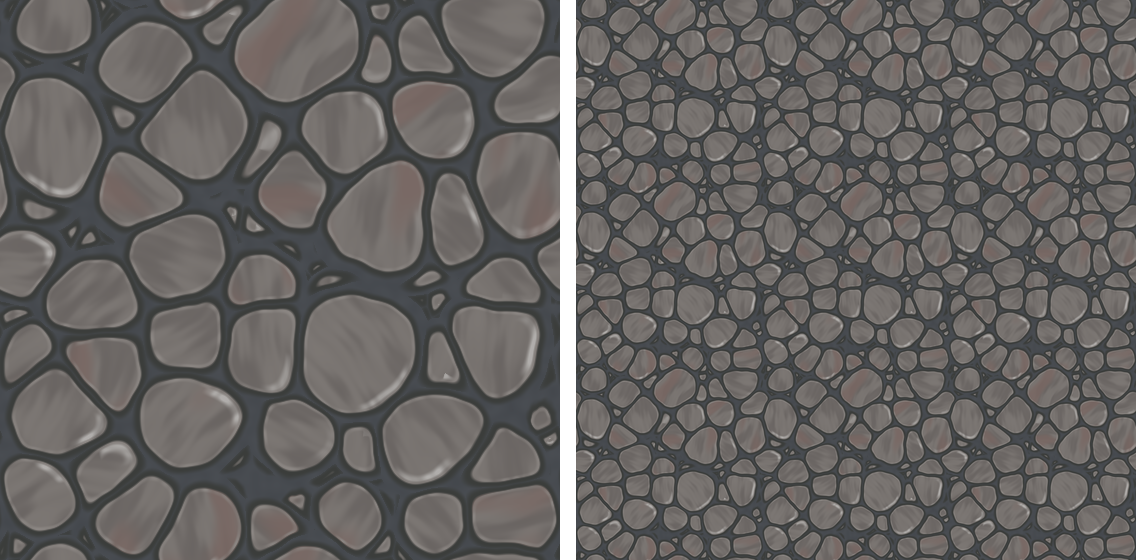
Left: one tile. Right: repeated 3 by 3.
Write a WebGL 2 fragment shader that draws this texture.

```glsl
#version 300 es
precision highp float;
// Painted cobblestones and pebbles set in dark slate mortar, tiling on all sides.
// Two wrapped jittered grids of weighted sites form a power diagram; each cell is
// rounded, capped by an ellipse, then shaded with brushed tones and rim lights.

uniform vec2 u_resolution;
out vec4 fragColor;

const vec3 STONE_LIGHT = vec3(0.475, 0.455, 0.442);
const vec3 STONE_SHADE = vec3(0.425, 0.405, 0.395);
const vec3 STONE_BLUSH = vec3(0.475, 0.400, 0.382);
const vec3 RIM = vec3(0.545, 0.525, 0.512);
const vec3 GLINT = vec3(0.69, 0.68, 0.67);
const vec3 OUTLINE = vec3(0.232, 0.240, 0.232);
const vec3 MORTAR = vec3(0.278, 0.292, 0.312);
const float HALF_GAP = 0.009;

// A grid of sites: cells per side, smallest and largest radius, hash seed.
struct Layer { float count; float minRadius; float maxRadius; float seed; };
struct Stone { vec2 toCenter; float radius; vec2 random; float seed; };

const Layer COBBLES = Layer(7.0, 0.068, 0.140, 11.0);
const Layer PEBBLES = Layer(16.0, 0.012, 0.026, 37.0);

vec2 hash2(vec2 cell, float seed) {
  uvec2 v = uvec2(cell) + uvec2(uint(seed) * 747u, uint(seed) * 391u);
  for (int i = 0; i < 2; i++) {
    v = v * 1664525u + 12345u;
    v.x += v.y * 1664525u;
    v.y += v.x * 1664525u;
    v ^= v >> 16u;
  }
  return vec2(v & 65535u) / 65536.0;
}

float cornerSlope(vec2 cell, vec2 f, vec2 corner, float period, float seed) {
  float angle = 6.28319 * hash2(mod(cell + corner, period), seed).x;
  return dot(vec2(cos(angle), sin(angle)), f - corner);
}

// Gradient noise that repeats after a whole number of cells.
float gradientNoise(vec2 p, float period, float seed) {
  vec2 cell = floor(p), f = p - cell;
  vec2 u = f * f * f * (f * (f * 6.0 - 15.0) + 10.0);
  vec2 e = vec2(0.0, 1.0);
  return mix(
    mix(cornerSlope(cell, f, e.xx, period, seed), cornerSlope(cell, f, e.yx, period, seed), u.x),
    mix(cornerSlope(cell, f, e.xy, period, seed), cornerSlope(cell, f, e.yy, period, seed), u.x), u.y);
}

vec2 warp(vec2 p, float period, float seed) {
  return vec2(gradientNoise(p * period, period, seed), gradientNoise(p * period, period, seed + 1.0));
}

vec2 rotate(vec2 p, float angle) {
  float c = cos(angle), s = sin(angle);
  return vec2(c * p.x + s * p.y, c * p.y - s * p.x);
}

float smoothMin(float a, float b, float k) {
  float h = max(k - abs(a - b), 0.0) / k;
  return min(a, b) - 0.25 * k * h * h;
}

Stone stoneAt(vec2 p, vec2 cell, Layer layer) {
  vec2 id = mod(cell, layer.count);
  vec2 random = hash2(id, layer.seed);
  vec2 site = (cell + 0.1 + 0.8 * hash2(id, layer.seed + 1.0)) / layer.count;
  float radius = mix(layer.minRadius, layer.maxRadius, random.x);
  return Stone(site - p, radius, random, layer.seed + id.x * 31.0 + id.y * 577.0);
}

float power(Stone s) { return dot(s.toCenter, s.toCenter) - s.radius * s.radius; }

void findOwner(vec2 p, Layer layer, inout Stone owner) {
  for (int y = -2; y <= 2; y++) for (int x = -2; x <= 2; x++) {
    Stone s = stoneAt(p, floor(p * layer.count) + vec2(x, y), layer);
    if (power(s) < power(owner)) owner = s;
  }
}

// Rounded distance from p to the borders its owner shares with one layer.
float borderDistance(vec2 p, Layer layer, Stone owner, float d) {
  for (int y = -2; y <= 2; y++) for (int x = -2; x <= 2; x++) {
    Stone s = stoneAt(p, floor(p * layer.count) + vec2(x, y), layer);
    float apart = length(s.toCenter - owner.toCenter);
    if (apart > 0.0005)
      d = smoothMin(d, (power(s) - power(owner)) / (2.0 * apart) - HALF_GAP, 0.28 * owner.radius);
  }
  return d;
}

float capDistance(Stone s) {
  vec2 q = rotate(s.toCenter, 6.28319 * s.random.y) / (s.radius * vec2(1.17, 0.90));
  return s.radius * (1.0 - length(q) + 0.16 * gradientNoise(q * 1.6 + 20.0, 64.0, s.seed));
}

vec3 stoneColor(Stone s, float d) {
  vec2 mood = hash2(vec2(3.0, 8.0), s.seed), accent = hash2(vec2(5.0, 2.0), s.seed);
  vec2 q = -s.toCenter;
  vec2 brush = rotate(q, 6.28319 * mood.x) * vec2(20.0, 9.0) + 30.0;
  // Broad brushed planes, fine strokes and warm patches.
  float plane = gradientNoise(brush, 64.0, s.seed);
  float stroke = gradientNoise(brush * vec2(3.0, 1.3), 256.0, s.seed + 1.0);
  float tone = smoothstep(-0.28, 0.22, plane + 0.35 * stroke + 0.25 * (mood.y - 0.5));
  vec3 color = mix(STONE_SHADE, STONE_LIGHT, tone) + 0.02 * stroke;
  float warm = smoothstep(0.0, 0.35, gradientNoise(brush * 0.6 + 9.0, 64.0, s.seed + 2.0));
  color = mix(color, STONE_BLUSH, 0.75 * warm * step(0.5, accent.x));
  // Soft pale rim, then a crescent glint on the side facing the light.
  color = mix(color, RIM, (0.55 + stroke) * smoothstep(0.0, 0.002, d) * smoothstep(0.008, 0.003, d));
  float angle = mix(-1.7, 1.3, accent.y);
  float facing = dot(q / max(length(q), 0.001), vec2(cos(angle), sin(angle)));
  float inset = min(0.009, 0.25 * s.radius);
  float crescent = smoothstep(0.3, 0.8, d / inset) * smoothstep(2.0, 1.0, d / inset);
  float strength = smoothstep(0.3, 0.8, mood.y) * (0.8 + stroke);
  return mix(color, GLINT, clamp(crescent * strength * smoothstep(0.72, 0.96, facing), 0.0, 1.0));
}

void main() {
  vec2 uv = gl_FragCoord.xy / u_resolution;
  vec2 p = uv + 0.022 * warp(uv, 6.0, 3.0) + 0.005 * warp(uv, 22.0, 5.0);
  Stone owner = Stone(vec2(9.0), 0.01, vec2(0.0), 0.0);
  findOwner(p, COBBLES, owner);
  findOwner(p, PEBBLES, owner);
  float d = borderDistance(p, PEBBLES, owner, borderDistance(p, COBBLES, owner, capDistance(owner)));

  float mottle = gradientNoise(uv * 40.0, 40.0, 7.0);
  vec3 ground = mix(OUTLINE, MORTAR + 0.02 * mottle, smoothstep(0.004, 0.014, -d));
  float soft = 0.0012 + 0.5 / u_resolution.y;
  fragColor = vec4(mix(ground, stoneColor(owner, d), smoothstep(-soft, soft, d)), 1.0);
}
```
